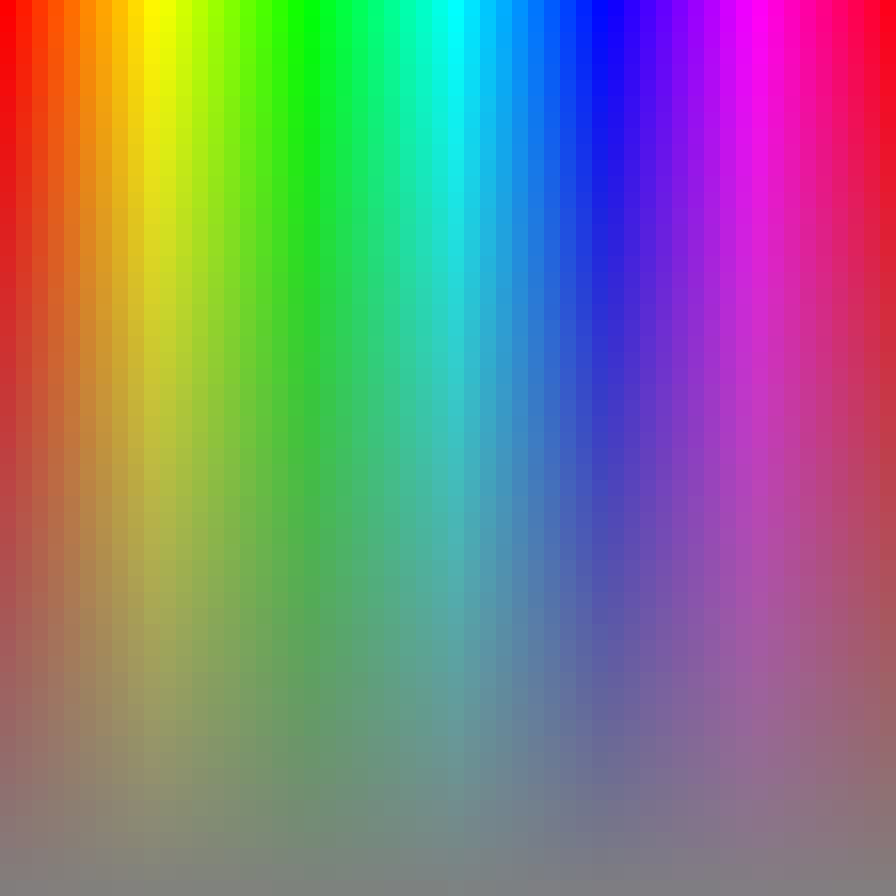
This background is drawn by a Shadertoy shader. Its source:

```glsl
// Stepped color field: hue runs left to right, saturation fades from top to bottom.

const float CELLS = 56.0;       // columns and rows across the canvas
const float LIGHTNESS = 0.5;    // shared lightness of every cell
const float EDGE_PIXELS = 1.0;  // width of the smoothed cell borders

// Fully saturated color for a hue in 0..1
vec3 hueColor(float hue) {
    vec3 wheel = mod(hue * 6.0 + vec3(0.0, 4.0, 2.0), 6.0);
    return clamp(abs(wheel - 3.0) - 1.0, 0.0, 1.0);
}

vec3 hslColor(float hue, float saturation, float lightness) {
    float chroma = saturation * (1.0 - abs(2.0 * lightness - 1.0));
    return lightness + chroma * (hueColor(hue) - 0.5);
}

// Cell index along each axis, with a narrow ramp at every border
vec2 cellIndex(vec2 position, vec2 halfEdge) {
    vec2 shifted = position - 0.5;
    vec2 ramp = smoothstep(0.5 - halfEdge, 0.5 + halfEdge, fract(shifted));
    return clamp(floor(shifted) + ramp, 0.0, CELLS - 1.0);
}

void mainImage(out vec4 fragColor, in vec2 fragCoord) {
    vec2 uv = fragCoord / iResolution.xy;

    // Count columns from the left and rows from the top
    vec2 gridPosition = vec2(uv.x, 1.0 - uv.y) * CELLS;
    vec2 halfEdge = min(0.5 * EDGE_PIXELS * CELLS / iResolution.xy, vec2(0.49));
    vec2 cell = cellIndex(gridPosition, halfEdge) / CELLS;

    fragColor = vec4(hslColor(cell.x, 1.0 - cell.y, LIGHTNESS), 1.0);
}
```
